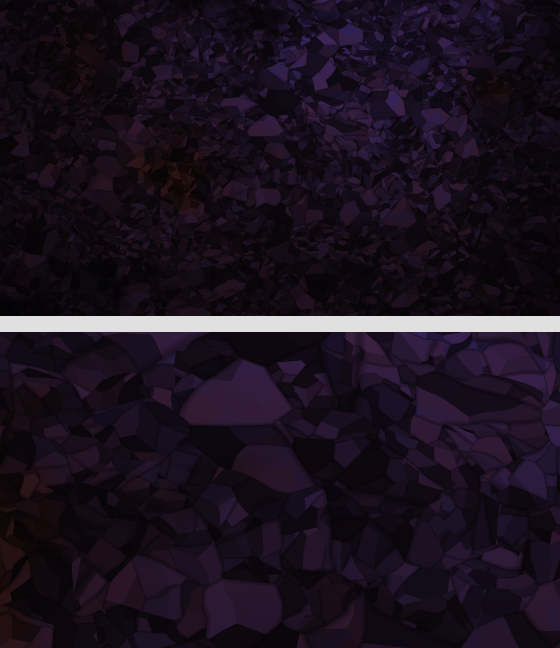
Top, the full canvas; bottom, a detail of the centre.
A WebGL 1 fragment shader for this background:

```glsl
precision highp float;
uniform vec2 u_resolution;

vec2 hash2(vec2 p) {
  return fract(sin(vec2(dot(p, vec2(127.1, 311.7)), dot(p, vec2(269.5, 183.3)))) * 43758.55);
}

// Layered sines, roughly -1 to 1
float swell(vec2 p) {
  float sum = 0.0, amp = 0.5;
  for (int i = 0; i < 5; i++) {
    p = mat2(0.8, 0.6, -0.6, 0.8) * p * 1.7 + vec2(1.3, 2.1);
    p += 0.5 * sin(p.yx * 1.2);
    sum += amp * sin(p.x + sin(p.y));
    amp *= 0.65;
  }
  return sum;
}

// Tilted cells, each broken into three planes: slope, gap to the next cell, id
vec4 facet(vec2 p) {
  vec2 base = floor(p), nearest = vec2(0.0), seed = vec2(0.0);
  float best = -9.0, second = -9.0;
  for (int y = -1; y <= 1; y++) {
    for (int x = -1; x <= 1; x++) {
      vec2 cell = base + vec2(x, y);
      vec2 d = p - cell - hash2(cell);
      vec2 tilt = hash2(cell + 37.0) - 0.5;
      float height = dot(d, tilt) - dot(d, d);
      if (height > best) {
        second = best;
        best = height;
        nearest = d;
        seed = cell;
      } else {
        second = max(second, height);
      }
    }
  }
  vec2 r = hash2(seed + 71.0);
  float wedge = floor(fract(atan(nearest.y, nearest.x + 1e-5) / 6.2832 + r.x) * 3.0);
  vec2 slope = 1.7 * (hash2(seed + 11.0 * wedge + 5.0) - 0.5) + 0.5 * (r - 0.5);
  return vec4(slope, best - second, r.y);
}

vec3 rock(vec2 p) {
  // Bend the sheet so that the shards follow its folds
  vec2 warped = p + 0.022 * vec2(swell(p * 4.0), swell(p * 4.0 + 9.0));
  vec4 large = facet(warped * vec2(13.0, 16.0));
  vec4 small = facet(warped * vec2(25.0, 31.0) + 1.5 * large.xy);

  // Some large planes stay whole, the others are crumpled
  float crumple = step(large.w, 0.72);
  vec2 slope = mix(large.xy, 0.45 * large.xy + 0.85 * small.xy, crumple);
  float gap = mix(large.z, min(large.z * 1.5, small.z), crumple);
  float light = clamp(dot(normalize(vec3(slope, 0.9)), vec3(0.4, 0.7, 0.6)), 0.0, 1.0);
  float shade = 0.3 + 0.55 * light + 0.6 * pow(light, 4.0);
  shade *= mix(0.65, 1.0, smoothstep(0.0, 0.12, gap));

  // Violet light from above, plum towards the lower left
  vec2 away = (p - vec2(1.18, 1.0)) * vec2(1.1, 1.25);
  float glow = exp(-2.2 * dot(away, away));
  vec3 tint = mix(vec3(0.115, 0.06, 0.108), vec3(0.165, 0.104, 0.25), glow);
  tint *= mix(vec3(1.08, 0.96, 0.9), vec3(0.9, 1.0, 1.12), small.w);

  // Dark folds with rust in their depths
  float fold = swell(p * vec2(1.7, 2.2) + 3.0) + 0.35 * swell(p * 7.0);
  float crevice = smoothstep(0.35, 1.0, fold);
  float rust = smoothstep(0.1, 0.7, swell(p * 2.6 + 14.0) + 0.3 * slope.x);
  vec2 hollow = (p - vec2(1.57, 0.72)) * vec2(10.0, 14.0);
  vec2 shaft = (p - vec2(0.26, 0.82)) * vec2(7.0, 4.0);
  float pits = min(1.0, exp(-dot(hollow, hollow)) + 0.8 * exp(-dot(shaft, shaft)));
  crevice = max(crevice, pits);
  rust = max(rust, pits);
  vec3 depth = mix(vec3(0.035, 0.025, 0.045), vec3(0.12, 0.047, 0.035), rust);
  vec3 color = mix(tint, depth, crevice * 0.85) * shade;

  // Dim towards the base and the sides
  float dim = mix(0.72, 1.0, smoothstep(0.0, 0.5, p.y));
  dim *= mix(0.7, 1.0, smoothstep(0.0, 0.4, p.x));
  dim *= mix(1.0, 0.6, smoothstep(1.4, 1.78, p.x));
  return color * dim + vec3(0.008, 0.006, 0.008);
}

void main() {
  // Four samples per pixel smooth the edges
  vec3 color = vec3(0.0);
  for (int i = 0; i < 4; i++) {
    vec2 offset = vec2(mod(float(i), 2.0), floor(float(i) / 2.0)) * 0.5 - 0.25;
    color += 0.25 * rock((gl_FragCoord.xy + offset) / u_resolution.y);
  }
  gl_FragColor = vec4(color, 1.0);
}
```
